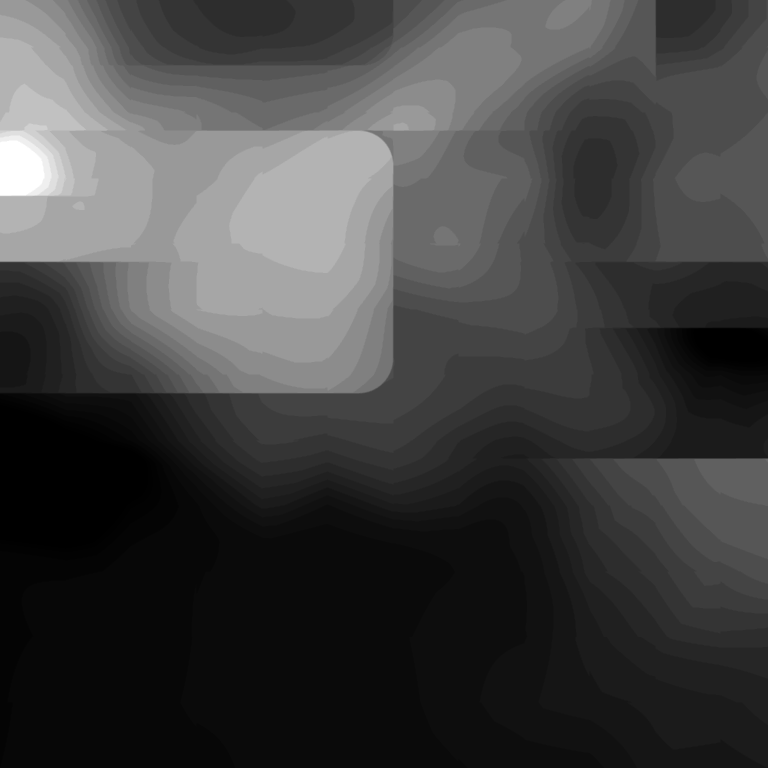
Reproduce this texture map procedurally as a three.js fragment shader.

```glsl
// Terraced grey relief: faceted contour bands over soft blobs with straight block cuts.
varying vec2 vUv;

const float CELLS = 11.72;      // lattice cells across the canvas
const float TERRACES = 31.0;    // contour bands from black to white
const float EDGE = 0.0008;      // half width of a cut edge
const float FAR = 2.0;          // beyond the canvas

float hash(vec2 p) {
  vec3 q = fract(vec3(p.xyx) * 0.1031);
  q += dot(q, q.yzx + 33.33);
  return fract((q.x + q.y) * q.z);
}

// Linear lattice noise: its creases turn contours into facets
float facetNoise(vec2 p, float seed) {
  vec2 i = floor(p) + seed;
  vec2 f = fract(p);
  float low = mix(hash(i), hash(i + vec2(1.0, 0.0)), f.x);
  float high = mix(hash(i + vec2(0.0, 1.0)), hash(i + 1.0), f.x);
  return mix(low, high, f.y) - 0.5;
}

// Soft blob with octagonal contours
float glow(vec2 p, vec2 center, vec2 radius) {
  vec2 q = abs(p - center) / radius;
  float octagon = max(max(q.x, q.y), (q.x + q.y) * 0.72);
  float d = mix(octagon, length(q), 0.35);
  return exp(-d * d * d);
}

// Rounded rectangular cut-out between two corners
float window(vec2 p, vec2 lo, vec2 hi, float corner) {
  vec2 q = abs(p - 0.5 * (lo + hi)) - 0.5 * (hi - lo) + corner;
  float d = length(max(q, 0.0)) + min(max(q.x, q.y), 0.0) - corner;
  return 1.0 - smoothstep(-EDGE, EDGE, d);
}

// Horizontal strip between two heights
float strip(vec2 p, float lo, float hi) {
  return window(p, vec2(-FAR, lo), vec2(FAR, hi), 0.0);
}

// Bright masses of the upper left
float lightMass(vec2 p, vec2 w) {
  float v = 0.36 * glow(w, vec2(0.37, 0.68), vec2(0.20, 0.26))
                 * window(p, vec2(-FAR, 0.488), vec2(0.512, 0.83), 0.045);
  v += 0.37 * glow(w, vec2(0.04, 0.77), vec2(0.16, 0.18)) * strip(p, 0.659, FAR);
  v += 0.42 * glow(w, vec2(0.0, 0.79), vec2(0.068, 0.055)) * strip(p, 0.745, 0.83);
  v += 0.14 * glow(w, vec2(0.30, 0.82), vec2(0.32, 0.09)) * strip(p, 0.83, FAR);
  v += 0.20 * glow(w, vec2(0.0, 1.0), vec2(0.10, 0.14));
  // slanted streak and its foot
  vec2 slanted = vec2(w.x - 1.1 * (w.y - 0.93), w.y);
  v += 0.19 * glow(slanted, vec2(0.63, 0.93), vec2(0.12, 0.17));
  v += 0.11 * glow(w, vec2(0.56, 0.72), vec2(0.10, 0.11))
            * window(p, vec2(0.512, -FAR), vec2(FAR), 0.0);
  return v;
}

// Fainter lights of the lower half
float lowLight(vec2 p, vec2 w) {
  float v = 0.28 * glow(w, vec2(0.98, 0.38), vec2(0.22, 0.17)) * strip(p, -FAR, 0.403);
  v += 0.06 * glow(w, vec2(0.77, 0.42), vec2(0.08, 0.10));
  v += 0.07 * glow(w, vec2(0.95, 0.14), vec2(0.25, 0.14));
  v += 0.10 * glow(w, vec2(0.45, 0.44), vec2(0.18, 0.10));
  return v;
}

// Dark hollows
float shadow(vec2 p, vec2 w) {
  float v = 0.17 * glow(w, vec2(0.0, 0.58), vec2(0.11, 0.11)) * strip(p, 0.488, 0.659);
  v += 0.14 * glow(w, vec2(0.0, 0.44), vec2(0.23, 0.12)) * strip(p, -FAR, 0.488);
  v += 0.10 * glow(w, vec2(0.35, 1.0), vec2(0.20, 0.12))
            * window(p, vec2(-FAR, 0.915), vec2(0.512, FAR), 0.04);
  v += 0.04 * glow(w, vec2(0.27, 0.97), vec2(0.18, 0.10));
  v += 0.14 * glow(w, vec2(0.79, 0.76), vec2(0.08, 0.14));
  v += 0.15 * glow(w, vec2(0.89, 1.0), vec2(0.10, 0.08))
            * window(p, vec2(0.854, -FAR), vec2(FAR), 0.0);
  v += 0.18 * glow(w, vec2(0.97, 0.60), vec2(0.17, 0.10)) * strip(p, -FAR, 0.659);
  v += 0.13 * glow(w, vec2(0.93, 0.53), vec2(0.14, 0.09)) * strip(p, -FAR, 0.573);
  return v;
}

float relief(vec2 p) {
  vec2 cell = p * CELLS;
  vec2 warp = vec2(facetNoise(cell, 7.0), facetNoise(cell, 41.0));
  vec2 w = p + 0.055 * warp;
  float ramp = mix(0.02 + 0.04 * w.x, 0.32, smoothstep(0.30, 0.66, w.y));
  float v = ramp + lightMass(p, w) + lowLight(p, w) - shadow(p, w);
  // faceted grain and faint block offsets, scaled with brightness
  float grain = 0.14 * facetNoise(cell, 83.0) + 0.02 * (hash(floor(cell)) - 0.5);
  return clamp(v * (1.0 + grain), 0.0, 1.0);
}

// Bands get finer towards black
float terrace(float v) {
  float band = floor(sqrt(v) * TERRACES + 0.5) / TERRACES;
  return band * band;
}

void main() {
  // average a 2 by 2 grid to smooth the band edges
  float shade = 0.0;
  for (int i = 0; i < 4; i++) {
    vec2 corner = vec2(mod(float(i), 2.0), floor(float(i) * 0.5)) - 0.5;
    shade += 0.25 * terrace(relief(vUv + corner * 0.001));
  }
  gl_FragColor = vec4(vec3(shade), 1.0);
}
```
